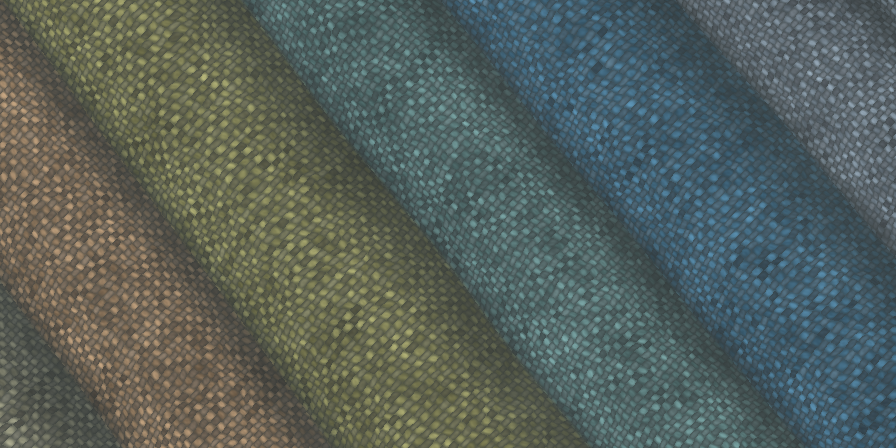
A WebGL 1 fragment shader for this texture:

```glsl
precision highp float;
// Diagonal folds of coarse woven cloth, running from cream to slate grey.

#define FOLD_WIDTH 0.487    // horizontal distance between fold edges
#define FOLD_START -0.46    // where the orange fold meets the top edge
#define FOLD_LEAN 0.74      // sideways drift of a fold per unit of height
#define FOLD_FAN 0.075      // widening of the folds towards the bottom
#define THREADS 64.0        // threads per canvas height
#define THREAD_SKEW 0.25    // turn of the weave against the folds
#define WOBBLE 0.55         // waviness of threads, in threads
#define GAP_DEPTH 0.62      // darkness between yarns
#define YARN_WEAR 0.30      // brightness variation between stitches
#define SHADOW_DEPTH 0.80   // darkness of the valleys

uniform vec2 u_resolution;

const float PI = 3.14159265;
const vec3 CREAM  = vec3(0.51, 0.51, 0.43);
const vec3 ORANGE = vec3(0.55, 0.46, 0.36);
const vec3 OLIVE  = vec3(0.48, 0.48, 0.32);
const vec3 TEAL   = vec3(0.34, 0.46, 0.46);
const vec3 BLUE   = vec3(0.25, 0.40, 0.49);
const vec3 SLATE  = vec3(0.40, 0.45, 0.49);
const vec3 GREY   = vec3(0.40, 0.41, 0.42);
const vec3 SHADE  = vec3(0.20, 0.225, 0.225);

float hash(vec2 p) {
    vec3 q = fract(vec3(p.xyx) * 0.1031);
    q += dot(q, q.yzx + 33.33);
    return fract((q.x + q.y) * q.z);
}

float cornerSlope(vec2 cell, vec2 offset) {
    float angle = 2.0 * PI * hash(cell);
    return dot(vec2(cos(angle), sin(angle)), offset);
}

// Gradient noise, about -0.7 to 0.7
float noise(vec2 p) {
    vec2 i = floor(p), f = fract(p);
    vec2 u = f * f * f * (f * (f * 6.0 - 15.0) + 10.0);
    vec2 e = vec2(1.0, 0.0);
    float low = mix(cornerSlope(i, f), cornerSlope(i + e, f - e), u.x);
    float high = mix(cornerSlope(i + e.yx, f - e.yx),
                     cornerSlope(i + 1.0, f - 1.0), u.x);
    return mix(low, high, u.y);
}

// Dye colour, softly switched at each fold edge
vec3 dye(float s) {
    float soft = 0.02;
    vec3 c = mix(CREAM, ORANGE, smoothstep(-soft, soft, s));
    c = mix(c, OLIVE, smoothstep(1.0 - soft, 1.0 + soft, s));
    c = mix(c, TEAL,  smoothstep(2.0 - soft, 2.0 + soft, s));
    c = mix(c, BLUE,  smoothstep(3.0 - soft, 3.0 + soft, s));
    return mix(c, SLATE, smoothstep(4.0 - soft, 4.0 + soft, s));
}

// Fold coordinate: the whole part counts folds, the fraction crosses one
float foldCoord(vec2 p) {
    float top = (p.x - FOLD_LEAN * p.y) / (1.0 + FOLD_FAN * p.y);
    float s = (top - FOLD_START) / FOLD_WIDTH;
    return s - 0.045 * cos(PI * s) + 0.035 * noise(p * 2.3 + 7.0);
}

// Light over one fold: crisp lit edge, slow fall into the valley
float foldLight(float f, float fold) {
    float fallStart = 0.66 + 0.07 * cos(PI * fold);
    float rise = smoothstep(-0.03, 0.13, f);
    return rise * (1.0 - smoothstep(fallStart, 0.97, f));
}

void main() {
    vec2 p = gl_FragCoord.xy / u_resolution.y;
    p.y = 1.0 - p.y;    // measured down from the top edge
    float s = foldCoord(p);
    float fold = floor(s), f = s - fold;

    // Thread coordinates, crowded together where the cloth turns away
    float along = dot(p, vec2(0.62, 0.785)) - 0.10 * (f - 0.5) * (f - 0.5);
    float across = 0.382 * (s + 0.04 * sin(2.0 * PI * f));
    vec2 w = THREADS * vec2(along + THREAD_SKEW * across,
                            across - THREAD_SKEW * along);
    w += fold * vec2(17.3, 9.7);
    w += WOBBLE * vec2(noise(w * 0.22), noise(w * 0.22 + 40.0));
    w += 0.5 * WOBBLE * vec2(noise(w * 0.6 + 15.0), noise(w * 0.6 + 80.0));

    // Plain weave: yarns take turns on top
    vec2 cell = floor(w), q = fract(w) - 0.5;
    float under = mod(cell.x + cell.y, 2.0);
    q = mix(q, q.yx, under);
    float yarn = 1.0 - smoothstep(0.18, 0.66, length(q * vec2(0.85, 1.3)));

    // Uneven stitches, threads, fibres and broad mottling
    float wear = hash(cell + 3.0) - 0.5;
    wear += 0.5 * (hash(vec2(mix(cell.y, cell.x, under), under + 60.0)) - 0.5);
    wear += 0.5 * noise(w * vec2(1.3, 2.6)) + 0.5 * noise(w * 0.12 + 20.0);

    // Bright yarns one way, greyer yarns the other
    vec3 base = dye(s);
    vec3 color = mix(base * 1.12, mix(base, GREY, 0.35) * 0.93, under);
    color *= 1.0 + YARN_WEAR * wear;
    color = mix(color, mix(SHADE, base, 0.25), GAP_DEPTH * (1.0 - yarn));

    // Valleys keep a hint of the dye
    float light = foldLight(f, fold);
    vec3 valley = mix(SHADE, color, 0.3);
    color = mix(color, valley, SHADOW_DEPTH * (1.0 - light));
    color *= 1.0 + 0.12 * noise(p * 3.0 + 5.0);
    gl_FragColor = vec4(color, 1.0);
}
```
